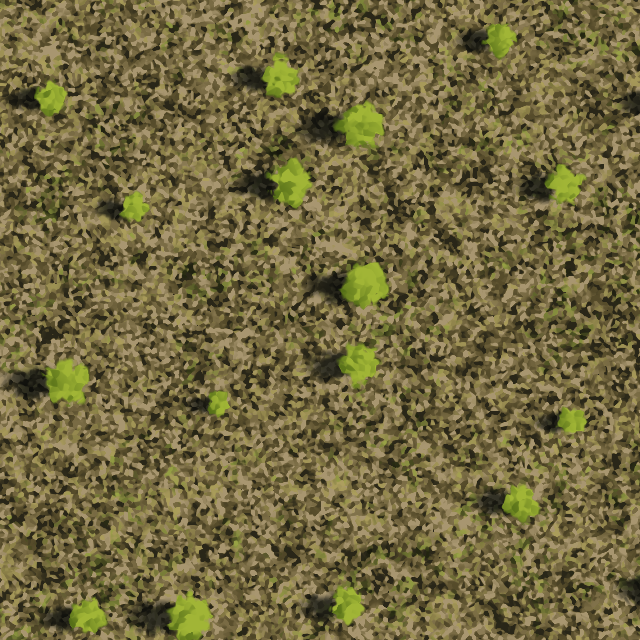
This texture is drawn by a WebGL 1 fragment shader. Its source:

```glsl
precision highp float;
// Dry grassland seen from above, with scattered green shrubs casting shadows to the left.

#define GRAIN_SCALE 140.0
#define CLUMP_SCALE 52.0
#define PATCH_SCALE 11.0
#define LEAF_SCALE 100.0
#define SHRUB_GRID 4.0
#define SHRUB_MIN 0.012
#define SHRUB_MAX 0.037
#define SHADOW_LENGTH 1.5
#define SHADOW_DEPTH 0.85
#define CONTRAST 1.1

uniform vec2 u_resolution;

const vec3 SOIL = vec3(0.16, 0.15, 0.095);
const vec3 UMBER = vec3(0.335, 0.295, 0.165);
const vec3 STRAW = vec3(0.475, 0.42, 0.265);
const vec3 PALE = vec3(0.66, 0.59, 0.44);
const vec3 OLIVE = vec3(0.55, 0.51, 0.27);
const vec3 GRASS = vec3(0.34, 0.39, 0.14);
const vec3 SHADOW = vec3(0.085, 0.09, 0.07);
const vec3 LEAF_DARK = vec3(0.33, 0.43, 0.09);
const vec3 LEAF_LIGHT = vec3(0.63, 0.71, 0.21);

vec2 hash2(vec2 p) {
  vec3 q = fract(p.xyx * vec3(0.1031, 0.1030, 0.0973));
  q += dot(q, q.yzx + 33.33);
  return fract((q.xx + q.yz) * q.zy);
}

// Soft cellular noise of short, randomly turned blades: x is tone, y is hue.
vec2 blades(vec2 p) {
  vec2 cell = floor(p), sum = vec2(0.0);
  float total = 0.0;
  for (int j = -1; j <= 1; j++) {
    for (int i = -1; i <= 1; i++) {
      vec2 id = cell + vec2(float(i), float(j));
      vec2 offset = p - id - hash2(id);
      float angle = 6.2832 * hash2(id + 37.0).x;
      vec2 axis = vec2(cos(angle), sin(angle));
      float along = dot(offset, axis);
      float across = dot(offset, vec2(-axis.y, axis.x));
      float weight = exp(-13.0 * (0.45 * along * along + 1.7 * across * across));
      sum += weight * hash2(id + 71.0);
      total += weight;
    }
  }
  return sum / max(total, 1e-6);
}

vec3 groundColor(float tone, float hue, float greenness) {
  vec3 color = mix(SOIL, UMBER, smoothstep(-0.02, 0.22, tone));
  color = mix(color, STRAW, smoothstep(0.22, 0.52, tone));
  color = mix(color, PALE, smoothstep(0.54, 0.88, tone));
  float olive = smoothstep(0.48, 0.66, hue) * smoothstep(0.4, 0.6, tone);
  color = mix(color, OLIVE * (0.75 + 0.4 * tone), 0.75 * olive);
  return mix(color, GRASS * (0.5 + tone), 0.7 * greenness);
}

// Returns shrub cover, shadow cover and sunlight on the leaves.
vec3 shrubs(vec2 uv, float rough) {
  vec3 result = vec3(0.0);
  vec2 cell = floor(uv * SHRUB_GRID);
  for (int j = -1; j <= 1; j++) {
    for (int i = -1; i <= 1; i++) {
      vec2 id = cell + vec2(float(i), float(j));
      vec2 kind = hash2(id + 15.0);
      vec2 center = (id + 0.12 + 0.76 * hash2(id + 5.0)) / SHRUB_GRID;
      float radius = mix(SHRUB_MIN, SHRUB_MAX, sqrt(kind.x));
      vec2 p = (uv - center) / radius;

      // Ragged crown
      float angle = atan(p.y, p.x);
      float phase = 6.2832 * kind.y;
      float lobes = 0.09 * sin(5.0 * angle + phase) + 0.07 * sin(9.0 * angle - 2.0 * phase);
      float crown = length(p * vec2(1.06, 0.96)) + lobes + 0.65 * rough;
      float cover = 1.0 - smoothstep(0.84, 1.08, crown);

      // Long shadow, thinning towards its tip
      vec2 s = p + vec2(SHADOW_LENGTH, 0.08);
      s /= vec2(SHADOW_LENGTH * 1.1, 0.78 + 0.12 * s.x);
      float shade = 1.0 - smoothstep(0.5, 1.2, length(s) + 0.7 * rough);
      shade *= smoothstep(-3.8, -1.6, p.x);

      result.z = mix(result.z, 0.5 + 0.3 * p.x + 0.12 * p.y, cover);
      result.xy = max(result.xy, vec2(cover, shade));
    }
  }
  return result;
}

void main() {
  vec2 uv = gl_FragCoord.xy / min(u_resolution.x, u_resolution.y);
  vec2 grain = blades(uv * GRAIN_SCALE) - 0.5;
  vec2 clump = blades(uv * CLUMP_SCALE + 19.0) - 0.5;
  vec2 patches = blades(uv * PATCH_SCALE + 43.0) - 0.5;
  float leaf = blades(uv * LEAF_SCALE + 7.0).x - 0.5;

  // Faint worn track running down to the right
  float track = uv.y - 1.05 + 0.64 * uv.x + 0.012 * sin(17.0 * uv.x);
  float wear = exp(-track * track * 2500.0) * smoothstep(0.2, 0.35, uv.x);

  // Ground
  float tone = 0.5 + CONTRAST * (grain.x + 0.38 * clump.x + 0.16 * patches.x) - 0.1 * wear;
  float hue = 0.5 + 0.7 * grain.y + 0.5 * clump.y;
  float greenness = smoothstep(0.2, 0.52, 0.55 * grain.y + 0.5 * clump.y + 0.4 * patches.y);
  vec3 color = groundColor(tone, hue, greenness);

  // Shadows below, leaves on top
  vec3 plant = shrubs(uv, 0.5 * leaf + 0.5 * clump.x);
  color = mix(color, SHADOW * (0.6 + 0.8 * tone), SHADOW_DEPTH * plant.y);
  float lit = smoothstep(-0.3, 0.75, plant.z + 0.85 * leaf);
  color = mix(color, mix(LEAF_DARK, LEAF_LIGHT, lit), plant.x);
  gl_FragColor = vec4(color, 1.0);
}
```
